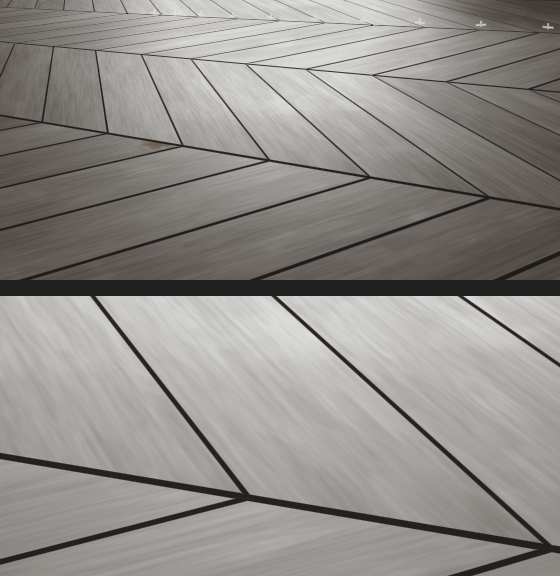
Top: the whole. Bottom: its middle third, enlarged.
This pattern is drawn by a WebGL 2 fragment shader. Its source:

```glsl
#version 300 es
precision highp float;
// Chevron floor of grey wood planks in perspective, with dark joints, window glare and tile spacers.

uniform vec2 u_resolution;
out vec4 outColor;

// Floor plane: each row is a line (x, y, 1); x runs 0..2, y runs 0..1 downwards
const vec3 HORIZON = vec3(0.0466, 1.0, 0.3143);
const vec3 ALONG_SEAM = 3.312 * vec3(1.0, -0.1491, -0.3144);
const vec3 ACROSS_SEAM = 1.7617 * vec3(0.1679, -1.0, 0.4118);
const float FAR_BEND = 0.045;      // slight lens bend of the far strips
const float CHEVRON_SHIFT = 5.15;  // planks passed while crossing one odd strip

const float JOINT_HALF_EVEN = 0.014;
const float JOINT_HALF_ODD = 0.023;
const float SEAM_HALF = 0.0075;

const vec3 WOOD_DARK = vec3(0.18, 0.15, 0.13);
const vec3 WOOD_LIGHT = vec3(0.86, 0.86, 0.85);
const vec3 JOINT_COLOR = vec3(0.10, 0.085, 0.075);
const vec3 SPACER_COLOR = vec3(0.88, 0.88, 0.86);
const vec3 STAIN_COLOR = vec3(0.36, 0.25, 0.17);

const vec2 GLARE_CENTER = vec2(0.98, 0.03);
const vec2 GLARE_SIZE = vec2(0.72, 0.67);
const float AMBIENT = 0.20;
const float GLARE = 0.93;
const float PLANK_VARIATION = 0.08;
const int SPACER_COUNT = 10;

float hash(vec2 p) {
    vec3 q = fract(p.xyx * vec3(0.1031, 0.1030, 0.0973));
    q += dot(q, q.yzx + 33.33);
    return fract((q.x + q.y) * q.z);
}

float noise(vec2 p) {
    vec2 i = floor(p), f = fract(p);
    f = f * f * (3.0 - 2.0 * f);
    return mix(mix(hash(i), hash(i + vec2(1, 0)), f.x),
               mix(hash(i + vec2(0, 1)), hash(i + vec2(1, 1)), f.x), f.y);
}

float fbm(vec2 p) {
    float sum = 0.0, amp = 0.5;
    for (int i = 0; i < 4; i++) {
        sum += amp * noise(p);
        p = p * 2.03 + 17.1;
        amp *= 0.5;
    }
    return sum;
}

// Antialiased line around every integer of t
float gridLine(float t, float halfWidth) {
    float w = fwidth(t);
    float d = abs(fract(t + 0.5) - 0.5);
    return clamp((halfWidth - d) / w + 0.5, 0.0, 1.0) * min(1.0, 2.0 * halfWidth / w + 0.25);
}

float box(vec2 p, vec2 halfSize, float soft) {
    vec2 d = abs(p) - halfSize;
    return 1.0 - smoothstep(-soft, soft, max(d.x, d.y));
}

void main() {
    vec2 p = vec2(2.0 * gl_FragCoord.x / u_resolution.x, 1.0 - gl_FragCoord.y / u_resolution.y);
    float pixel = 1.0 / u_resolution.y;

    // Project onto the floor
    vec3 ray = vec3(p, 1.0);
    vec2 ground = vec2(dot(ALONG_SEAM, ray), dot(ACROSS_SEAM, ray)) / dot(HORIZON, ray);
    ground.y -= FAR_BEND * p.x * max(ground.y - 1.0, 0.0);

    // Zigzag: odd strips are sheared, even strips run straight
    float strip = floor(ground.y);
    float odd = mod(strip, 2.0);
    float shear = 0.5 * (strip - odd) + odd * fract(ground.y);
    float plank = ground.x - CHEVRON_SHIFT * shear;
    vec2 id = vec2(floor(plank), strip);
    float seed = hash(id + 40.0);

    // Wood grain, fading where it gets finer than the pixels
    vec2 grainPos = vec2(fract(plank), ground.y) + seed * vec2(13.0, 29.0);
    float detail = 1.0 - smoothstep(0.02, 0.12, fwidth(plank));
    float figure = fbm(grainPos * vec2(5.0, 4.0));
    float rings = sin(42.0 * (figure + 0.45 * grainPos.x));
    float fibre = fbm(grainPos * vec2(34.0, 9.0)) - 0.47;
    float scuff = smoothstep(0.60, 0.78, fbm(p * vec2(6.0, 13.0) + 5.0));
    float wear = 0.20 * (figure - 0.47) + detail * (0.016 * rings + 0.17 * fibre) + 0.06 * scuff;

    // Window light and dark far corner
    vec2 g = (p - GLARE_CENTER) / GLARE_SIZE;
    float light = AMBIENT + GLARE * exp(-dot(g, g));
    light = min(light, 0.93 + 0.05 * (light - 0.93));
    light *= 1.0 - 0.7 * smoothstep(1.45, 1.9, p.x) * (1.0 - smoothstep(0.02, 0.17, p.y));
    float tone = light + PLANK_VARIATION * (seed - 0.5) + wear * (0.55 + 0.4 * light);
    vec3 color = mix(WOOD_DARK, WOOD_LIGHT, clamp(tone, 0.0, 1.0));

    // Small brown stain
    vec2 s = (p - vec2(0.56, 0.515)) / vec2(0.055, 0.018);
    float stain = exp(-dot(s, s)) * smoothstep(0.3, 0.6, noise(p * 70.0));
    color = mix(color, STAIN_COLOR, 0.6 * stain);

    // Joints between planks and seams between strips
    float joint = gridLine(plank, mix(JOINT_HALF_EVEN, JOINT_HALF_ODD, odd));
    joint = max(joint, gridLine(ground.y, SEAM_HALF));
    color = mix(color, JOINT_COLOR, 0.92 * joint);

    // Spacers standing along the far seam
    for (int i = 0; i < SPACER_COUNT; i++) {
        float k = float(i) - 3.0;
        float x = 0.833 + 0.125 * k + 0.0104 * k * k;
        vec2 q = p - vec2(x, 0.057 + 0.036 * (x - 0.833));
        float size = 0.011 + 0.004 * x;
        q.y -= 0.3 * q.x * (hash(vec2(k, 3.0)) - 0.3);
        float bar = box(q, vec2(size, 0.0032), pixel);
        float stem = box(q + vec2(0.0, 0.004), vec2(0.003, 0.010), pixel);
        color = mix(color, SPACER_COLOR, 0.85 * max(bar, stem));
    }

    outColor = vec4(color, 1.0);
}
```
